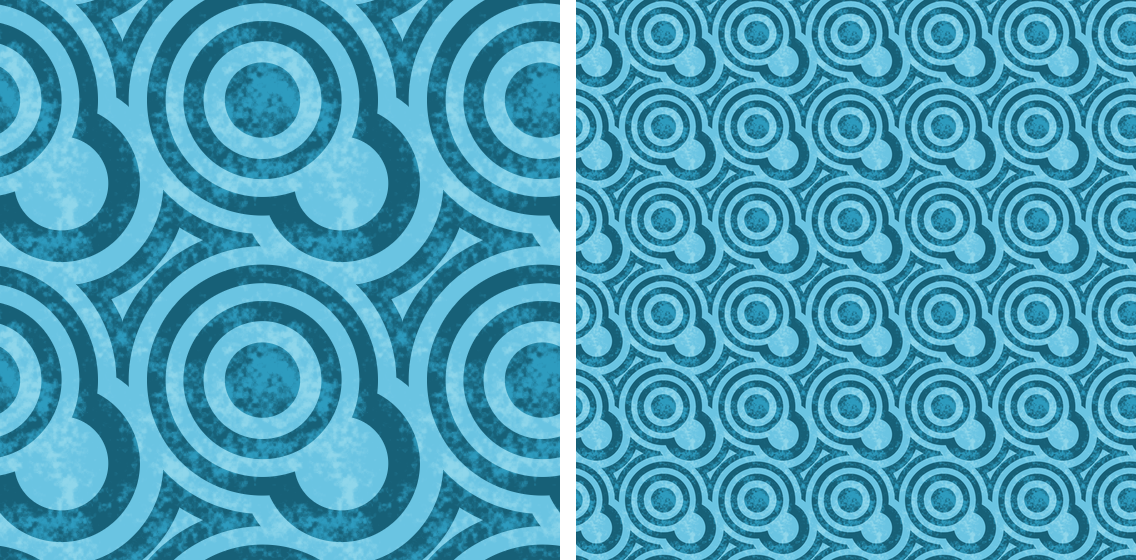
Left: one tile. Right: repeated 3 by 3.
This pattern is drawn by a three.js fragment shader. Its source:

```glsl
// Retro bull's-eyes, each fused with a smaller disc, in a 2 by 2 grid of tiles.
// Wrapped circle distances are layered from back to front as light and dark,
// then both inks are mottled with fractal noise that wraps on every tile.

varying vec2 vUv;

const float REPEATS = 2.0;
const vec2 TARGET_CENTER = vec2(0.9375, 0.6426);
const vec2 DISC_CENTER = vec2(0.2188, 0.345);

const vec3 DARK = vec3(0.09, 0.375, 0.465);
const vec3 DARK_WORN = vec3(0.18, 0.61, 0.75);
const vec3 LIGHT = vec3(0.415, 0.768, 0.888);
const vec3 LIGHT_WORN = vec3(0.56, 0.84, 0.92);

float hash(vec2 p) {
  vec3 q = fract(vec3(p.xyx) * 0.1031);
  q += dot(q, q.yzx + 33.33);
  return fract((q.x + q.y) * q.z);
}

// Value noise on a lattice that wraps after a whole period
float wrappedNoise(vec2 p, float period, float seed) {
  vec2 i = floor(p);
  vec2 f = fract(p);
  vec2 u = f * f * (3.0 - 2.0 * f);
  vec2 lo = mod(i, period) + seed;
  vec2 hi = mod(i + 1.0, period) + seed;
  return mix(mix(hash(lo), hash(vec2(hi.x, lo.y)), u.x),
             mix(hash(vec2(lo.x, hi.y)), hash(hi), u.x), u.y);
}

float fbm(vec2 p, float period, int octaves, float seed) {
  float sum = 0.0;
  float total = 0.0;
  float weight = 1.0;
  for (int i = 0; i < 6; i++) {
    if (i >= octaves) break;
    sum += weight * wrappedNoise(p * period, period, seed);
    total += weight;
    weight *= 0.5;
    period *= 2.0;
    seed += 17.0;
  }
  return sum / total;
}

// Distance to the nearest repeat of a point
float wrappedDistance(vec2 p, vec2 center) {
  return length(fract(p - center + 0.5) - 0.5);
}

// Coverage of a circle, softened over one edge width
float inside(float dist, float radius, float edge) {
  return clamp((radius - dist) / edge + 0.5, 0.0, 1.0);
}

// Share of light ink, painted from back to front
float lightInk(float target, float disc, float edge) {
  // Slivers in the gaps between the motifs
  float light = (1.0 - inside(target, 0.543, edge)) * (1.0 - inside(disc, 0.4505, edge));
  // Merged halo and merged dark outline
  light = mix(light, 1.0, max(inside(target, 0.478, edge), inside(disc, 0.365, edge)));
  light = mix(light, 0.0, max(inside(target, 0.4125, edge), inside(disc, 0.281, edge)));
  // Small disc, then the inner rings over it
  light = mix(light, 1.0, inside(disc, 0.168, edge));
  light = mix(light, 1.0, inside(target, 0.346, edge));
  light = mix(light, 0.0, inside(target, 0.2825, edge));
  light = mix(light, 1.0, inside(target, 0.2105, edge));
  return mix(light, 0.0, inside(target, 0.1345, edge));
}

// Cloudy patches broken up by fine grain
float wearAmount(vec2 p, float boost) {
  float clouds = fbm(p, 8.0, 4, 3.0);
  float grain = fbm(p, 56.0, 3, 91.0);
  return smoothstep(0.456, 0.73, 0.6 * clouds + 0.4 * grain + boost);
}

void main() {
  vec2 p = vUv * REPEATS;
  float edge = max(fwidth(p.x), 0.0005);
  float target = wrappedDistance(p, TARGET_CENTER);
  float disc = wrappedDistance(p, DISC_CENTER);

  // The bull's-eye core is worn a little more
  float wear = wearAmount(p, 0.04 * inside(target, 0.1345, edge));
  vec3 dark = mix(DARK, DARK_WORN, wear);
  vec3 light = mix(LIGHT, LIGHT_WORN, wear);
  gl_FragColor = vec4(mix(dark, light, lightInk(target, disc, edge)), 1.0);
}
```
